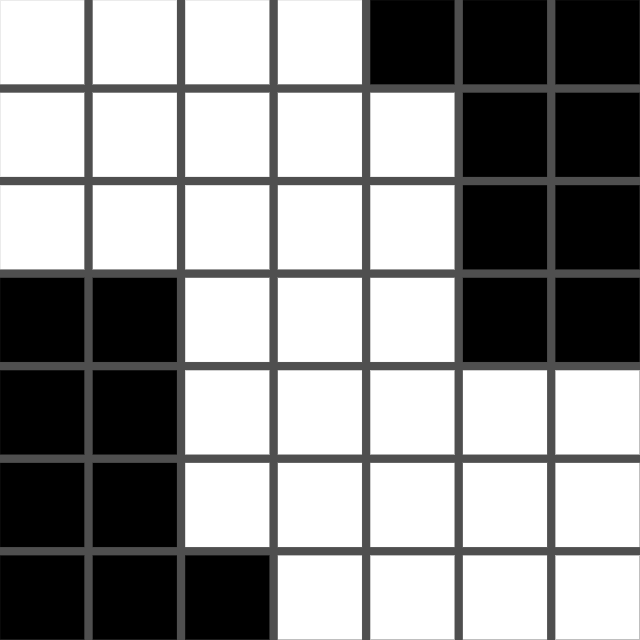
A three.js fragment shader for this pattern:

```glsl
varying vec2 vUv;

const vec2 CENTER = vec2(0.4998, 0.5002);
const float PITCH = 0.1446;       // distance between grid lines
const float LINE_WIDTH = 0.0130;
const float SOFTNESS = 0.0020;    // width of the smoothed edge
const float ARM_COLUMN = 2.0;     // first dark column right of the middle
const float FOOT_ROW = 3.0;       // outer row where the dark arm widens
const vec3 LIGHT = vec3(1.0);
const vec3 DARK = vec3(0.0);
const vec3 GRID = vec3(0.31);

// Dark arm in the upper right, one cell wider on the outer row
float darkArm(vec2 cell) {
  float firstColumn = ARM_COLUMN - step(FOOT_ROW - 0.5, cell.y);
  return step(-0.5, cell.y) * step(firstColumn - 0.5, cell.x);
}

// Coverage of the lines along the cell borders
float gridLines(vec2 p) {
  vec2 toBorder = (0.5 - abs(fract(p + 0.5) - 0.5)) * PITCH;
  float d = min(toBorder.x, toBorder.y) - 0.5 * LINE_WIDTH;
  return 1.0 - smoothstep(-0.5 * SOFTNESS, 0.5 * SOFTNESS, d);
}

void main() {
  vec2 p = (vUv - CENTER) / PITCH;
  vec2 cell = floor(p + 0.5);

  // The pattern repeats under a half turn
  float dark = max(darkArm(cell), darkArm(-cell));

  vec3 color = mix(LIGHT, DARK, dark);
  color = mix(color, GRID, gridLines(p));
  gl_FragColor = vec4(color, 1.0);
}
```
